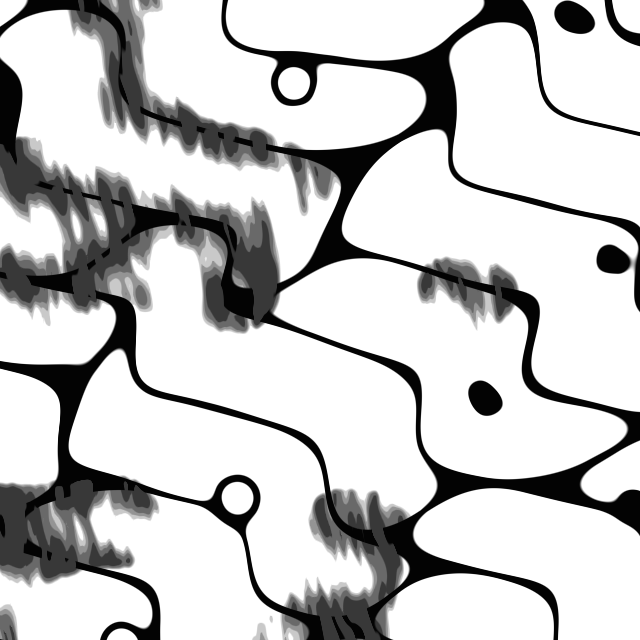
Reproduce this pattern procedurally as a Shadertoy shader.

```glsl
// Stair-stepped black walls around white rounded cells, with blobs, rings and grey streaked patches.

float hash(vec2 p) {
    vec3 q = fract(vec3(p.xyx) * 0.1031);
    q += dot(q, q.yzx + 33.33);
    return fract((q.x + q.y) * q.z);
}

float noise(vec2 p) {
    vec2 i = floor(p), f = fract(p);
    f = f * f * (3.0 - 2.0 * f);
    return mix(mix(hash(i), hash(i + vec2(1, 0)), f.x),
               mix(hash(i + vec2(0, 1)), hash(i + vec2(1, 1)), f.x), f.y);
}

float smoothMin(float a, float b, float k) {
    float h = max(k - abs(a - b), 0.0) / k;
    return min(a, b) - h * h * k * 0.25;
}

// Axes along and across the falling diagonal
vec2 diagonalFrame(vec2 p) {
    return vec2(dot(p, vec2(0.82, -0.57)), dot(p, vec2(0.57, 0.82)));
}

// Signed distance to the walls: wavy lanes, split by cross walls
float wallDistance(vec2 p) {
    vec2 uv = diagonalFrame(p);
    float along = uv.x - 0.33 * uv.y;

    // Skewed wave: long shallow runs, short steep drops
    float phase = along * 15.7 + 1.6 * noise(p * 2.5 + 7.0);
    float wave = sin(phase - 0.5 * sin(phase));
    float lane = (uv.y - 0.045 * wave + 0.07 * noise(p * 3.0 + 21.0)) / 0.18 + 20.0;
    float row = floor(lane);
    float lineDist = 0.18 * (0.5 - abs(fract(lane) - 0.5));

    // Cross walls at random places in each lane
    float x = along + 0.06 * (noise(p * 6.0 + 3.0) - 0.5);
    float crossDist = 1.0;
    for (int j = -1; j <= 1; j++) {
        float cell = floor(x / 0.5) + float(j);
        vec2 id = vec2(cell + 40.0, row);
        if (hash(id + 5.0) < 0.15) continue;
        crossDist = min(crossDist, abs(x - 0.5 * (cell + 0.2 + 0.6 * hash(id))));
    }

    // Thick junctions, swelling at the bends
    float swell = noise(p * 6.0 + 50.0);
    float halfWidth = 0.0035 + 0.007 * swell * swell
                    + 0.007 * pow(0.5 + 0.5 * wave, 8.0) * noise(p * 4.0 + 80.0);
    return smoothMin(lineDist, crossDist, 0.055 + 0.05 * noise(p * 5.0 + 11.0)) - halfWidth;
}

// Joins scattered blobs and rings to the walls
float addBlobs(float d, vec2 p) {
    vec2 grid = diagonalFrame(p) * 3.5 + 20.0;
    vec2 id = floor(grid);
    if (hash(id + 3.0) > 0.75) return d;
    vec2 center = 0.32 + 0.36 * vec2(hash(id + 13.0), hash(id + 29.0));
    vec2 q = (fract(grid) - center) / 3.5;
    float wobble = 0.012 * (noise(p * 28.0) - 0.5);

    if (hash(id + 47.0) > 0.65) {
        float r = length(q) + 0.5 * wobble;
        return max(smoothMin(d, r - 0.037, 0.03), 0.026 - r);
    }
    return smoothMin(d, length(q * vec2(0.75, 1.1)) + wobble - 0.024, 0.03);
}

// Fine fibres, close to upright
float fibres(vec2 p) {
    float x = p.x + 0.2 * p.y + 0.012 * noise(p * 20.0);
    return 0.6 * noise(vec2(x * 55.0, p.y * 9.0))
         + 0.4 * noise(vec2(x * 110.0 + 9.0, p.y * 22.0));
}

void mainImage(out vec4 fragColor, in vec2 fragCoord) {
    float pixel = 1.0 / iResolution.y;
    vec2 p = fragCoord * pixel;
    float d = addBlobs(wallDistance(p), p);

    // Streaked patches that fade away from the walls
    float patchMask = smoothstep(0.6, 0.72, noise(p * 5.5 + 33.0));
    float nearWall = 1.0 - smoothstep(0.0, 0.07, d);
    float streak = fibres(p);
    float ink = patchMask * (0.6 * nearWall + 0.9 * streak - 0.25);
    float soft = clamp(0.7 * fwidth(ink), 0.002, 0.08);

    // Flat grey steps
    float tone = 1.0;
    tone = mix(tone, 0.79, smoothstep(-soft, soft, ink - 0.45));
    tone = mix(tone, 0.58, smoothstep(-soft, soft, ink - 0.52));
    tone = mix(tone, 0.41, smoothstep(-soft, soft, ink - 0.60));
    tone = mix(tone, 0.22, smoothstep(-soft, soft, ink - 0.75));

    // Black walls, with dark grey fibres inside the patches
    float wallTone = mix(0.01, 0.22, smoothstep(0.56, 0.6, streak * patchMask));
    tone = mix(wallTone, tone, smoothstep(-0.8 * pixel, 0.8 * pixel, d));
    fragColor = vec4(vec3(tone), 1.0);
}
```
